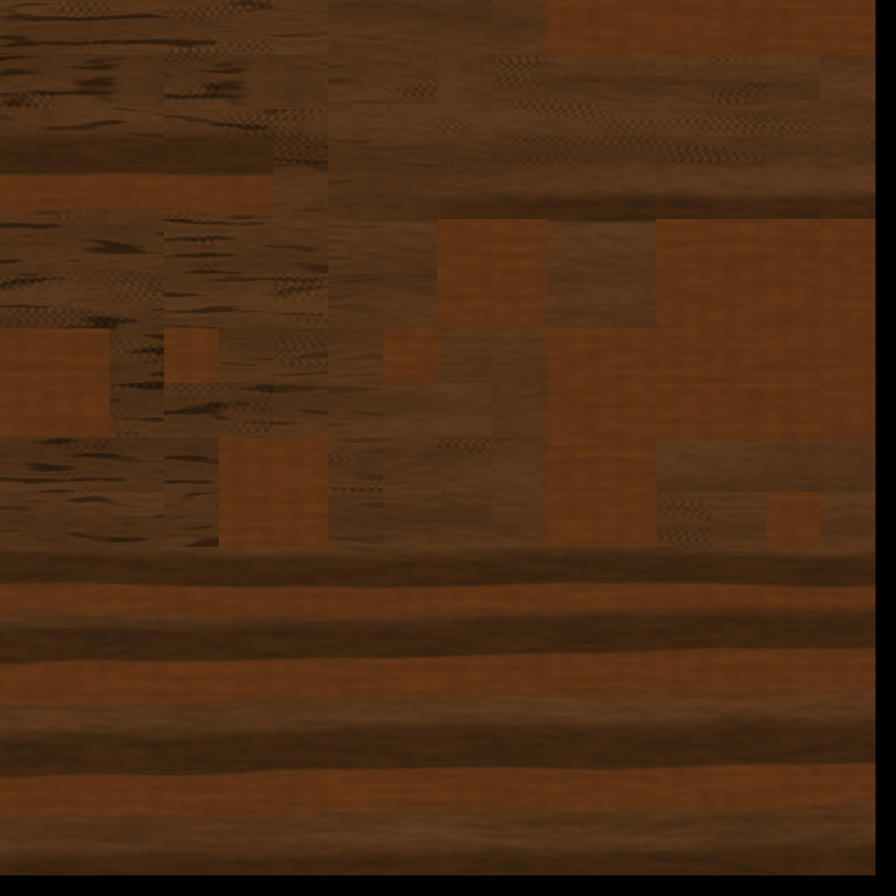
Reproduce this texture procedurally as a WebGL 2 fragment shader.

```glsl
#version 300 es
precision highp float;
// Dark walnut veneer: horizontal grain bands, square patchwork and a black margin.

uniform vec2 u_resolution;
out vec4 fragColor;

const float WOOD_SIZE = 0.977;   // share of the canvas covered by wood
const float CELLS = 16.0;        // patch cells along each side
const vec3 BROWN = vec3(0.350, 0.217, 0.108);
const vec3 SHADE = vec3(0.288, 0.176, 0.085);
const vec3 RED   = vec3(0.368, 0.198, 0.076);
const vec3 DARK  = vec3(0.238, 0.145, 0.064);
const float GRAIN = 0.26;        // contrast of the plain grain
const float STREAK = 0.50;       // contrast of the coarse dark streaks
const float WEAVE = 0.15;        // contrast of the dotted patches
const vec2 QUILT_ROWS = vec2(4.0, 10.0);
const vec4 RED_PANEL = vec4(12.0, 4.0, 16.0, 8.0);
const vec4 TOP_PANEL = vec4(10.0, 0.0, 16.0, 1.0);
const int BAND_COUNT = 6;
// Each band: lower edge, tilt, dark depth, height of the red strip beneath.
const vec4 BANDS[BAND_COUNT] = vec4[](
  vec4( 3.20, 0.010, 0.85, 0.85), vec4( 4.06, 0.000, 0.60, 0.0),
  vec4(10.70, 0.000, 0.75, 0.65), vec4(12.15, 0.020, 0.90, 0.95),
  vec4(14.22, 0.018, 1.00, 0.95), vec4(16.30, 0.012, 0.85, 0.0));

float hash(vec2 p) {
  vec3 q = fract(vec3(p.xyx) * 0.1031);
  q += dot(q, q.yzx + 33.33);
  return fract((q.x + q.y) * q.z);
}

float cornerSlope(vec2 corner, vec2 offset) {
  float angle = 6.28318 * hash(corner);
  return dot(vec2(cos(angle), sin(angle)), offset);
}

float gradientNoise(vec2 p) {
  vec2 i = floor(p), f = p - i;
  vec2 u = f * f * f * (f * (f * 6.0 - 15.0) + 10.0);
  vec2 e = vec2(1.0, 0.0);
  return mix(mix(cornerSlope(i, f), cornerSlope(i + e, f - e), u.x),
             mix(cornerSlope(i + e.yx, f - e.yx), cornerSlope(i + e.xx, f - e.xx), u.x), u.y);
}

float inBox(vec2 p, vec4 box) {
  vec2 inside = step(box.xy, p) * step(p, box.zw);
  return inside.x * inside.y;
}

// Darkness in x and redness in y of the long bands.
vec2 bandTones(vec2 p) {
  vec2 tones = vec2(0.0);
  float wave = 0.10 * gradientNoise(vec2(p.x * 0.35, p.y * 0.25) + 7.0);
  for (int i = 0; i < BAND_COUNT; i++) {
    vec4 band = BANDS[i];
    float reach = 1.0;
    if (i == 0) reach = 1.0 - step(5.0, p.x);
    if (i == 1) reach = smoothstep(5.0, 10.0, p.x);
    float above = band.x - band.y * p.x + wave - p.y;
    float edge = smoothstep(-0.04, 0.05, above);
    float dark = edge * (1.0 - smoothstep(0.55 * band.z, band.z, above));
    float red = (1.0 - edge) * (1.0 - smoothstep(0.6 * band.w, band.w + 0.01, -above));
    tones = max(tones, reach * vec2(dark, red));
  }
  return tones;
}

// Redness of the square patches, from large and small cells.
float patchRed(vec2 p) {
  float quilt = step(QUILT_ROWS.x, p.y) * step(p.y, QUILT_ROWS.y);
  float large = step(hash(floor(p / 2.0) + 41.0), 0.15);
  float small = step(hash(floor(p) + 83.0), 0.10);
  return max(quilt * max(large, small), max(inBox(p, RED_PANEL), inBox(p, TOP_PANEL)));
}

vec3 wood(vec2 p) {
  vec2 cell = floor(p);
  vec2 bands = bandTones(p);
  float upper = 1.0 - step(QUILT_ROWS.y, p.y);
  float red = max(bands.y, patchRed(p));
  float left = 1.0 - smoothstep(3.0, 8.0, cell.x);
  float plain = (1.0 - red) * (1.0 - bands.x);

  // Grain is shifted from patch to patch in the upper part.
  float shift = upper * hash(floor(p / vec2(3.0, 1.0)) + 17.0);
  vec2 g = p + vec2(9.0 * shift, 0.25 * shift);
  g.y += 0.10 * gradientNoise(g * vec2(0.6, 0.9));
  float broad = gradientNoise(g * vec2(0.18, 1.5) + 31.0);
  float lines = gradientNoise(g * vec2(0.7, 6.5) + 53.0);
  float fine = gradientNoise(g * vec2(2.6, 12.0) + 97.0);

  // Base colours
  float shade = clamp(0.30 + 1.1 * broad + 0.25 * left * upper
                      + 0.35 * upper * (shift - 0.5), 0.0, 1.0);
  vec3 color = mix(BROWN, SHADE, shade);
  color = mix(color, RED, 0.92 * red);
  color = mix(color, DARK, bands.x * (1.0 - patchRed(p)));

  // Fine grain, and coarse streaks mostly at the upper left
  float relief = GRAIN * (0.55 * lines + 0.45 * fine) * mix(1.0, 0.6, red);
  float rough = upper * plain * mix(0.25, 1.0, left);
  relief -= STREAK * rough * smoothstep(0.08, 0.5, lines + 0.3 * fine);

  // Dotted weave in some cells and along one row
  float wovenRow = step(9.0, p.x) * step(2.0, p.y) * step(p.y, 3.0);
  float woven = max(wovenRow, step(hash(cell + 139.0), mix(0.10, 0.50, left)));
  float dots = sin(38.0 * p.x + 2.0 * sin(9.0 * p.y)) * sin(33.0 * p.y + 3.0 * lines);
  float rows = smoothstep(-0.25, 0.3, gradientNoise(p * vec2(0.5, 2.8) + 71.0));
  relief += WEAVE * woven * upper * plain * rows * (dots - 0.35);

  // Faint square ripple on the red patches
  relief += 0.012 * red * (sin(12.56637 * p.x) + sin(25.13274 * p.y));
  return color * (1.0 + relief);
}

void main() {
  vec3 sum = vec3(0.0);
  // Four samples smooth the patch borders.
  for (int i = 0; i < 4; i++) {
    vec2 jitter = vec2(i % 2, i / 2) * 0.5 - 0.25;
    vec2 uv = (gl_FragCoord.xy + jitter) / u_resolution;
    vec2 p = vec2(uv.x, 1.0 - uv.y) / WOOD_SIZE;
    float inside = step(p.x, 1.0) * step(p.y, 1.0);
    sum += inside * wood(p * CELLS);
  }
  fragColor = vec4(sum / 4.0, 1.0);
}
```
